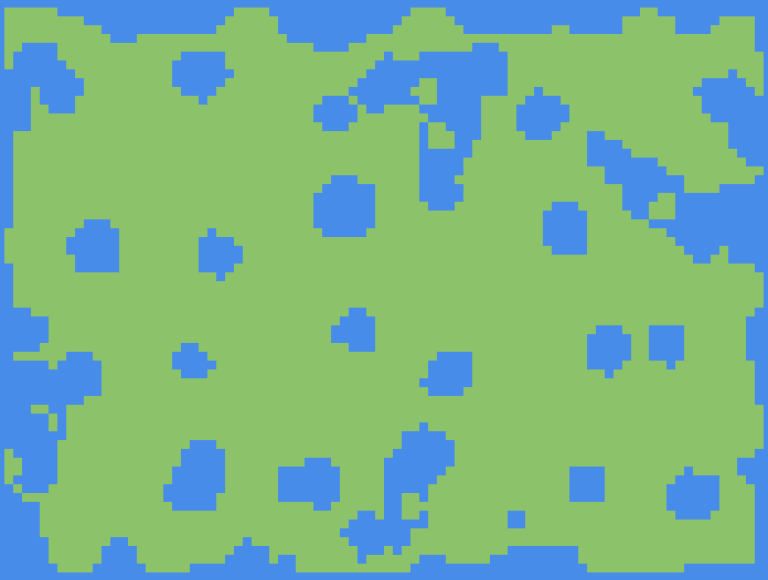
Reproduce this texture procedurally as a WebGL 1 fragment shader.

```glsl
precision highp float;
uniform vec2 u_resolution;

float hash(vec2 p) {
  vec3 q = fract(vec3(p.xyx) * 0.1031);
  q += dot(q, q.yzx + 33.33);
  return fract((q.x + q.y) * q.z);
}

float valueNoise(vec2 p) {
  vec2 i = floor(p), f = fract(p);
  f = f * f * (3.0 - 2.0 * f);
  return mix(mix(hash(i), hash(i + vec2(1, 0)), f.x),
             mix(hash(i + vec2(0, 1)), hash(i + vec2(1, 1)), f.x), f.y);
}

// Lakes: one winding chain of discs per region, some with an islet
float lakes(vec2 p) {
  float roughness = 1.4 * (valueNoise(p * 0.45 + 70.0) - 0.5);
  vec2 home = floor(p / 14.5);
  float shore = 1e3, islet = 1e3;
  for (int j = -1; j <= 1; j++) {
    for (int i = -1; i <= 1; i++) {
      vec2 region = home + vec2(i, j);
      vec2 seed = region + 40.0;
      vec2 jitter = vec2(hash(seed + 11.3), hash(seed + 23.7));
      vec2 center = (region + 0.2 + 0.6 * jitter) * 14.5;
      float size = hash(seed + 5.1);
      float discs = 1.0 + floor(6.0 * size * size * size);
      float heading = 6.2832 * hash(seed + 37.9);
      for (int k = 0; k < 6; k++) {
        float n = float(k);
        if (n >= discs) break;
        float radius = 2.0 + 1.5 * hash(seed + 3.7 * n + 51.0);
        shore = min(shore, length(p - center) - radius);
        vec2 direction = vec2(cos(heading), sin(heading));
        if (k == 2 && discs > 3.0) {
          vec2 side = vec2(-direction.y, direction.x);
          islet = min(islet, length(p - center - side) - 1.5);
        }
        center += 3.1 * direction;
        heading += 1.8 * (hash(seed + 7.3 * n + 83.0) - 0.5);
      }
    }
  }
  return max(shore - roughness, -islet);
}

// One map tile: 1 for water, 0 for land
float waterTile(vec2 tile, vec2 halfSize) {
  vec2 p = tile + 0.5;
  vec2 border = halfSize - abs(p);
  float bay = valueNoise(p * 0.2 + 30.0);
  float coast = min(border.x, border.y) - 0.7 - 8.0 * bay * bay * bay;
  return step(min(coast, lakes(p)), 0.0);
}

void main() {
  float tilesAcross = 87.0;
  float pixel = tilesAcross / u_resolution.x;
  vec2 halfSize = 0.5 * u_resolution * pixel;
  vec2 p = gl_FragCoord.xy * pixel - halfSize;

  // Box-filter the four tiles around the nearest grid corner
  vec2 corner = floor(p + 0.5);
  vec2 blend = clamp((p - corner) / pixel + 0.5, 0.0, 1.0);
  float below = mix(waterTile(corner - 1.0, halfSize),
                    waterTile(corner - vec2(0, 1), halfSize), blend.x);
  float above = mix(waterTile(corner - vec2(1, 0), halfSize),
                    waterTile(corner, halfSize), blend.x);
  float water = mix(below, above, blend.y);

  vec3 grass = vec3(0.55, 0.76, 0.41);
  vec3 lakeBlue = vec3(0.28, 0.55, 0.915);
  gl_FragColor = vec4(mix(grass, lakeBlue, water), 1.0);
}
```
